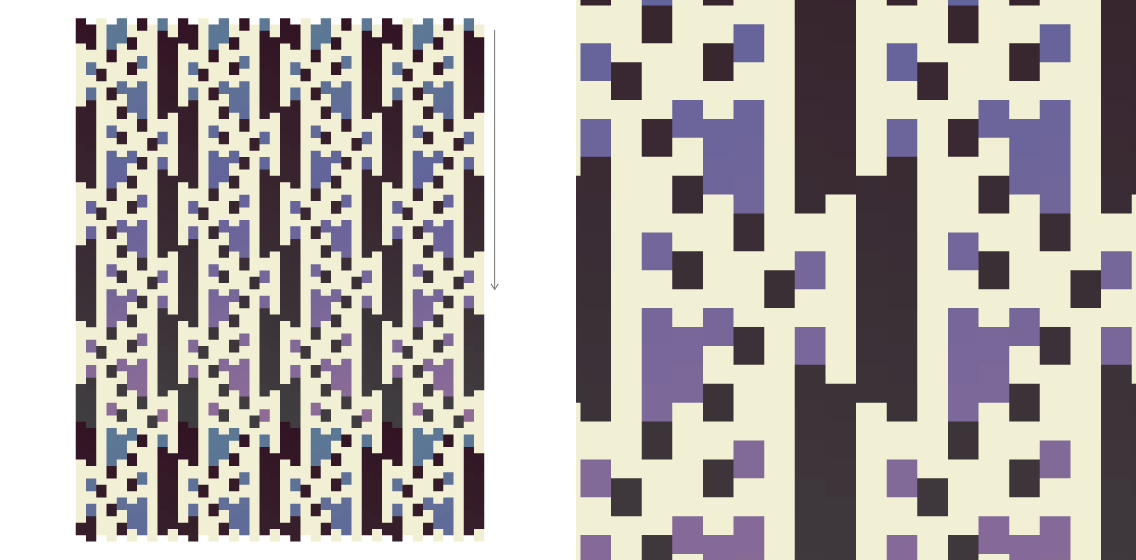
Left: the whole. Right: its middle third, enlarged.
A three.js fragment shader for this pattern:

```glsl
// Peyote-stitch bead chart: 4 motifs across, glide-mirrored every 11 rows, fading down a 32-row colour run.
varying vec2 vUv;

const vec2 GRID = vec2(40.0, 41.0);

bool between(float v, float first, float last) {
  return v > first - 0.5 && v < last + 0.5;
}

bool is(float v, float target) {
  return between(v, target, target);
}

// Bead kind in the motif: 0 ground, 1 dark, 2 accent
int beadKind(float column, float height) {
  float c = mod(column, 10.0);
  // The right half mirrors the left, slid by half a repeat
  if (c > 4.5) {
    c = 9.0 - c;
    height -= 5.5;
  }
  float r = floor(mod(height + 0.01, 11.0));
  bool dark = false;
  bool accent = false;
  if (is(c, 0.0)) {
    dark = r < 1.5 || r > 6.5;
  } else if (is(c, 1.0)) {
    dark = r < 1.5 || r > 5.5;
    accent = is(r, 3.0) || is(r, 5.0);
  } else if (is(c, 2.0)) {
    dark = is(r, 4.0);
  } else if (is(c, 3.0)) {
    dark = is(r, 2.0) || is(r, 5.0);
    accent = r < 1.5 || is(r, 8.0) || is(r, 10.0);
  } else {
    dark = is(r, 7.0) || is(r, 9.0);
    accent = r < 1.5 || is(r, 5.0);
  }
  return dark ? 1 : (accent ? 2 : 0);
}

vec3 accentColor(float t) {
  vec3 blue = vec3(0.36, 0.47, 0.58);
  vec3 violet = vec3(0.39, 0.39, 0.61);
  vec3 mauve = vec3(0.56, 0.42, 0.59);
  return t < 0.4 ? mix(blue, violet, t / 0.4) : mix(violet, mauve, (t - 0.4) / 0.6);
}

// Chart colour at p, with y running down from the top
vec3 chart(vec2 p) {
  vec2 g = (p - vec2(0.13542, 0.03255)) / vec2(0.01823, 0.02252);
  float column = floor(g.x);
  // Odd columns hang half a bead lower
  float drop = 0.5 * mod(column, 2.0);
  float row = floor(g.y - drop);
  if (!between(column, 0.0, GRID.x - 1.0) || !between(row, 0.0, GRID.y - 1.0)) {
    return vec3(1.0);
  }
  int kind = beadKind(column, row + drop);
  float t = mod(row, 32.0) / 31.0;
  if (kind == 1) return mix(vec3(0.2, 0.08, 0.14), vec3(0.25, 0.24, 0.25), t);
  if (kind == 2) return accentColor(t);
  return vec3(0.95, 0.94, 0.83);
}

float segment(vec2 p, vec2 a, vec2 b) {
  vec2 d = b - a;
  return length(p - a - d * clamp(dot(p - a, d) / dot(d, d), 0.0, 1.0));
}

// Distance to the reading-direction arrow beside the chart
float arrow(vec2 p) {
  vec2 tip = vec2(0.8833, 0.517);
  float shaft = segment(p, vec2(tip.x, 0.0547), tip);
  vec2 q = vec2(abs(p.x - tip.x), p.y - tip.y);
  return min(shaft, segment(q, vec2(0.0), vec2(0.006, -0.0095)));
}

void main() {
  vec2 p = vec2(vUv.x, 1.0 - vUv.y);
  vec2 pixel = fwidth(vUv);

  // Average 4 by 4 samples for smooth bead edges
  vec3 color = vec3(0.0);
  for (int i = 0; i < 4; i++) {
    for (int j = 0; j < 4; j++) {
      vec2 offset = (vec2(float(i), float(j)) + 0.5) / 4.0 - 0.5;
      color += chart(p + offset * pixel) / 16.0;
    }
  }

  float ink = clamp(0.5 + (0.0008 - arrow(p)) / pixel.x, 0.0, 1.0);
  gl_FragColor = vec4(mix(color, vec3(0.4), ink), 1.0);
}
```
